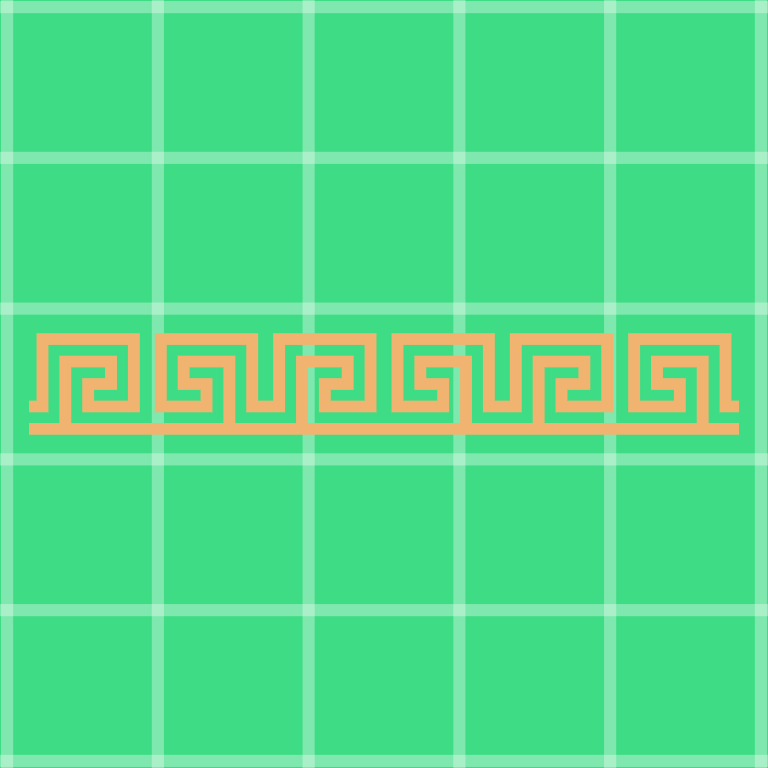
Reproduce this pattern procedurally as a WebGL 2 fragment shader.

```glsl
#version 300 es
precision highp float;

#define GRID_PITCH 0.1963
#define GRID_WIDTH 0.0158
#define GRID_ALPHA 0.335
#define KEY_PERIOD 0.30816
#define KEY_PAIRS 3.0
#define KEY_STEP vec2(0.02975, 0.02923)
#define KEY_HALF_WIDTH 0.26
#define GREEN vec3(0.24, 0.863, 0.52)
#define ORANGE vec3(0.94, 0.706, 0.44)

uniform vec2 u_resolution;
out vec4 fragColor;

// One turn of the Greek key, in steps from the centre of its cell
const int KEY_POINTS = 11;
const vec2 keyPath[KEY_POINTS] = vec2[](
    vec2(3, -1), vec2(2, -1), vec2(2, 2), vec2(-2, 2),
    vec2(-2, -1), vec2(0, -1), vec2(0, 0), vec2(-1, 0),
    vec2(-1, 1), vec2(1, 1), vec2(1, -2));

// Signed distance to an axis-aligned stroke with square ends
float strokeDistance(vec2 p, vec2 a, vec2 b) {
    vec2 d = abs(p - 0.5 * (a + b)) - 0.5 * abs(b - a) - KEY_HALF_WIDTH;
    return max(d.x * KEY_STEP.x, d.y * KEY_STEP.y);
}

float meanderDistance(vec2 p) {
    // Fold every second cell into a mirror image
    float folded = abs(p.x - KEY_PERIOD * round(p.x / KEY_PERIOD));
    vec2 cell = vec2(folded - 0.25 * KEY_PERIOD, p.y) / KEY_STEP;

    // Base rail, then the winding path
    float d = strokeDistance(cell, vec2(-3, -2), vec2(3, -2));
    for (int i = 1; i < KEY_POINTS; i++) {
        d = min(d, strokeDistance(cell, keyPath[i - 1], keyPath[i]));
    }

    // Cut the band at both ends
    return max(d, abs(p.x) - 0.5 * KEY_PAIRS * KEY_PERIOD);
}

// Smooth coverage over one pixel
float coverage(float d, float pixel) {
    return clamp(0.5 - d / pixel, 0.0, 1.0);
}

void main() {
    float pixel = 1.0 / min(u_resolution.x, u_resolution.y);
    vec2 p = (gl_FragCoord.xy - 0.5 * u_resolution) * pixel;

    // Translucent white grid, brighter where lines cross
    vec2 lineDistance = abs(fract(p / GRID_PITCH) - 0.5) * GRID_PITCH - 0.5 * GRID_WIDTH;
    vec3 color = GREEN;
    color = mix(color, vec3(1.0), GRID_ALPHA * coverage(lineDistance.x, pixel));
    color = mix(color, vec3(1.0), GRID_ALPHA * coverage(lineDistance.y, pixel));

    // Meander band on top
    color = mix(color, ORANGE, coverage(meanderDistance(p), pixel));
    fragColor = vec4(color, 1.0);
}
```
